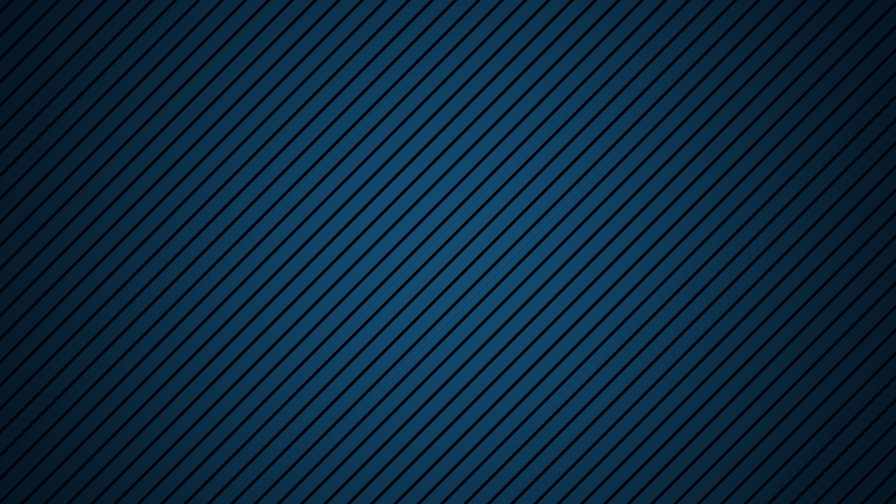
Give the GLSL for this pattern, as a WebGL 1 fragment shader.

```glsl
precision highp float;

uniform vec2 u_resolution;

// Distance to the nearest stripe centre, in stripe periods
float stripeDistance(vec2 p, float repeatsPerHeight) {
  float phase = (p.x + 1.0 - p.y) * repeatsPerHeight - 0.53;
  return abs(fract(phase + 0.5) - 0.5);
}

// Blue backdrop fading towards the corners
vec3 vignette(vec2 fromCentre) {
  float fade = smoothstep(0.0, 1.15, length(fromCentre));
  return mix(vec3(0.075, 0.295, 0.445), vec3(0.018, 0.075, 0.125), fade);
}

void main() {
  // Canvas height is one unit
  vec2 p = gl_FragCoord.xy / u_resolution.y;
  vec2 centre = 0.5 * u_resolution / u_resolution.y;
  float repeatsPerHeight = 21.6;

  // Thin diagonal lines with edges softened over about one pixel
  float softness = 0.75 * repeatsPerHeight / u_resolution.y;
  float d = stripeDistance(p, repeatsPerHeight);
  float line = 1.0 - smoothstep(0.088 - softness, 0.088 + softness, d);

  vec3 color = mix(vignette(p - centre), vec3(0.002, 0.012, 0.035), line);
  gl_FragColor = vec4(color, 1.0);
}
```
